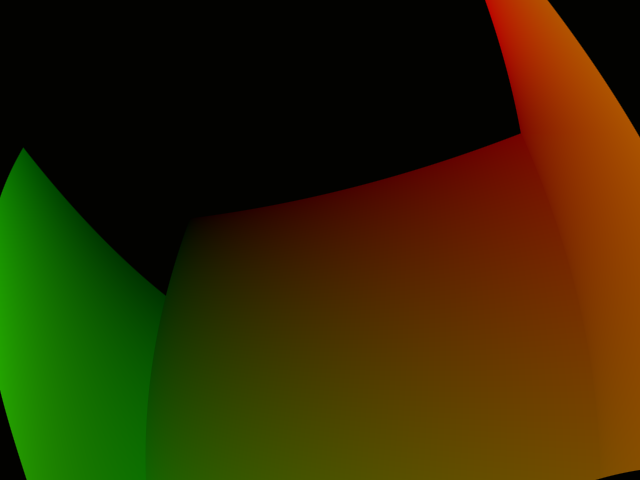
A Shadertoy shader for this background:

```glsl
#define BACKDROP vec3(0.008, 0.008, 0.0)
#define WALL_RED 0.46
#define GREEN_NEAR 0.62
#define GREEN_FAR 0.35
#define SIDE_GREEN 0.33
#define RAMP 0.6
#define DEPTH_RAMP 0.7
#define LEFT_FALLOFF 4.0

// Quadratic curve with coefficients from constant to square
float curve(float s, vec3 c) {
    return c.x + s * (c.y + s * c.z);
}

// Smooth coverage of the side where d is positive
float cover(float d) {
    return clamp(0.5 + d / max(fwidth(d), 1e-5), 0.0, 1.0);
}

// Upper rim of the middle panel
float middleRim(float x) {
    return curve(x, vec3(0.5248, -0.0242, 0.19));
}

// Middle panel: red grows across, green grows below the rim
vec3 middleColor(vec2 p, float across) {
    float depth = max(middleRim(p.x) - p.y, 0.0);
    float ramp = pow(across, RAMP);
    float red = mix(0.1 * depth, WALL_RED, ramp);
    float green = mix(GREEN_NEAR, GREEN_FAR, ramp) * pow(depth, DEPTH_RAMP);
    return vec3(red, green, 0.0);
}

// Left panel: dark along its rim, brighter outward and downward
vec3 leftColor(float depth, float outward) {
    float d = max(depth, 0.0);
    float rimGreen = 0.2 + 0.18 * outward * outward * outward;
    float green = rimGreen + 0.29 * (1.0 - exp(-LEFT_FALLOFF * d));
    float red = 0.17 * mix(0.4, 1.0, outward) * (1.0 - exp(-3.0 * d));
    return vec3(red, green, 0.0);
}

// Right panel: continues the fold colour into orange
vec3 rightColor(vec2 p, float fold, float across) {
    vec3 inner = middleColor(vec2(fold, p.y), 1.0);
    inner.r += 0.28 * smoothstep(0.7, 1.0, p.y);
    vec3 outer = vec3(0.6 + 0.1 * p.y, SIDE_GREEN, 0.0);
    return mix(inner, outer, pow(across, RAMP));
}

void mainImage(out vec4 fragColor, in vec2 fragCoord) {
    vec2 p = fragCoord / iResolution.y;

    // Folds between panels and outer silhouettes
    float leftFold = curve(p.y, vec3(0.304, -0.036, 0.376));
    float rightFold = max(curve(p.y, vec3(1.25, -0.008, -0.305)),
                          curve(p.y, vec3(1.0529, 0.2705, -0.313)));
    float leftEdge = (p.y - 0.5885) * (p.y - 0.1875) * (0.504 + 0.6 * p.y);
    float rightEdge = curve(p.y, vec3(1.5847, -0.124, -0.32));
    float leftRim = curve(p.x, vec3(0.757, -1.362, 0.815));
    float lowerEdge = curve(p.x - 1.241, vec3(0.0, 0.3, -0.8));

    // Position across each panel
    float outward = clamp((leftFold - p.x) / leftFold, 0.0, 1.0);
    float middle = clamp((p.x - leftFold) / (rightFold - leftFold), 0.0, 1.0);
    float side = clamp((p.x - rightFold) / (rightEdge - rightFold), 0.0, 1.0);

    // Panel shapes
    float pastLeft = cover(p.x - leftFold);
    float pastRight = cover(p.x - rightFold);
    float leftMask = cover(leftRim - p.y) * cover(p.x - leftEdge);
    float middleMask = cover(middleRim(p.x) - p.y);
    float rightMask = cover(rightEdge - p.x);

    // Layer the three panels from left to right
    vec3 leftPanel = mix(BACKDROP, leftColor(leftRim - p.y, outward), leftMask);
    vec3 middlePanel = mix(BACKDROP, middleColor(p, middle), middleMask);
    vec3 rightPanel = mix(BACKDROP, rightColor(p, rightFold, side), rightMask);
    vec3 color = mix(leftPanel, middlePanel, pastLeft);
    color = mix(color, rightPanel, pastRight);

    // Dark sliver in the lower right corner
    color = mix(BACKDROP, color, cover(p.y - lowerEdge));
    fragColor = vec4(color, 1.0);
}
```
